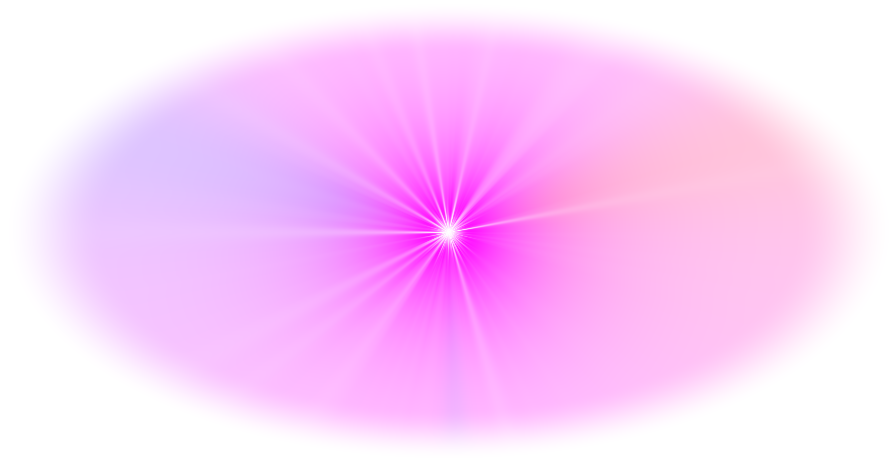
A WebGL 1 fragment shader for this background:

```glsl
precision highp float;
// A soft-edged oval of pink light with a white starburst at its heart.
// Radial falloff sets the magenta glow, angular lobes tint it and form the
// long rays, and gradient noise around the circle adds the fine streaks.

uniform vec2 u_resolution;

const float PI = 3.14159;

vec2 gradient(vec2 cell) {
  vec2 h = vec2(dot(cell, vec2(127.1, 311.7)), dot(cell, vec2(269.5, 183.3)));
  return 2.0 * fract(sin(h) * 43758.5) - 1.0;
}

float gradientNoise(vec2 p) {
  vec2 i = floor(p), f = fract(p);
  vec2 w = f * f * f * (f * (f * 6.0 - 15.0) + 10.0);
  vec2 x = vec2(1.0, 0.0);
  float low = mix(dot(gradient(i), f), dot(gradient(i + x), f - x), w.x);
  float high = mix(dot(gradient(i + x.yx), f - x.yx),
                   dot(gradient(i + 1.0), f - 1.0), w.x);
  return mix(low, high, w.y);
}

// Gaussian lobe around a direction; all angles are in degrees.
float lobe(float angle, float center, float width) {
  float offset = mod(angle - center + 180.0, 360.0) - 180.0;
  return exp(-offset * offset / (width * width));
}

void main() {
  vec2 uv = gl_FragCoord.xy / u_resolution;
  vec2 p = (uv - vec2(0.501, 0.497)) * vec2(u_resolution.x / u_resolution.y, 1.0);
  float d = length(p) + 0.00001;
  vec2 dir = p / d;
  float angle = atan(p.y, p.x + 0.00001) * 180.0 / PI;

  // Magenta glow fading to pale pink
  vec3 color = vec3(1.0, max(0.0, 0.78 - exp(-d / 0.155)), 1.0);

  // Lavender on the left, rose on the right, a faint cool streak below
  float reach = smoothstep(0.03, 0.28, d);
  float lavender = 0.09 * lobe(angle, 163.0, 15.0) + 0.05 * lobe(angle, 180.0, 35.0);
  color.r -= reach * (lavender + 0.05 * lobe(angle, -88.0, 4.0));
  color.b -= reach * (0.09 * lobe(angle, 17.0, 14.0) + 0.06 * lobe(angle, 0.0, 38.0));

  // Fine streaks, weaker towards the lower right
  float streaks = 0.0;
  for (int i = 0; i < 3; i++) {
    float k = float(i);
    streaks += max(0.0, gradientNoise(dir * (4.0 + 4.0 * k) + 7.3 * k)) / (1.0 + 0.4 * k);
  }
  float calm = 1.0 - 0.75 * lobe(angle, -35.0, 32.0);
  float haze = 0.55 * streaks * calm * exp(-d / 0.22);

  // Long distinct rays
  float rays = lobe(angle, 10.5, 1.8) + lobe(angle, 180.0, 2.4)
    + 0.8 * lobe(angle, -74.0, 2.5) + 0.8 * lobe(angle, 77.5, 2.4)
    + 0.7 * lobe(angle, 150.0, 3.0) + 0.6 * lobe(angle, 134.0, 3.0)
    + 0.6 * lobe(angle, 112.0, 2.5) + 0.7 * lobe(angle, 99.0, 2.0)
    + 0.6 * lobe(angle, 51.0, 3.5) + 0.4 * lobe(angle, 36.0, 3.0)
    + 0.7 * lobe(angle, 207.0, 3.0) + 0.5 * lobe(angle, 217.0, 2.5)
    + 0.5 * lobe(angle, 234.0, 3.0);
  float beam = rays * (0.65 * exp(-d / 0.14) + 0.17 * exp(-d / 0.5));
  color = mix(color, vec3(1.0), clamp(haze + beam, 0.0, 0.9));

  // White core with short spikes
  float spikes = max(0.0, gradientNoise(dir * 11.0 + 3.7));
  float core = d / (0.026 + 0.045 * spikes + 0.022 * min(rays, 1.0));
  color = mix(color, vec3(1.0), exp(-core * core));

  // Oval rim dissolving into white
  float oval = length((uv - vec2(0.501, 0.5)) * 2.0);
  color = mix(color, vec3(1.0), smoothstep(0.77, 0.995, oval));
  gl_FragColor = vec4(color, 1.0);
}
```
